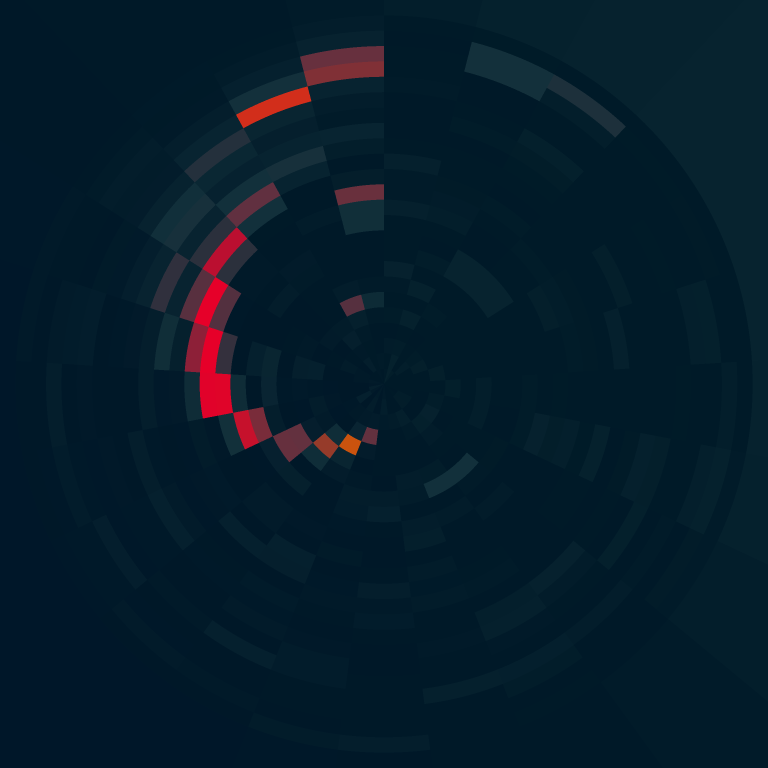
This background is drawn by a WebGL 1 fragment shader. Its source:

```glsl
precision highp float;
uniform vec2 u_resolution;

const float TAU = 6.283185;
const float SECTORS = 25.0;
const float RING_WIDTH = 0.02;
const float LAST_RING = 24.0;
const float FAINT_HEAT = 0.045;
const int SAMPLES = 3;

const vec3 NAVY = vec3(0.0, 0.09, 0.16);
const vec3 DEEP_TEAL = vec3(0.0, 0.105, 0.155);
const vec3 TEAL = vec3(0.07, 0.19, 0.23);
const vec3 MAUVE = vec3(0.38, 0.19, 0.25);
const vec3 CRIMSON = vec3(0.90, 0.0, 0.16);
const vec3 ORANGE = vec3(0.80, 0.33, 0.05);

float hash(vec2 p) {
  p = fract(p * vec2(0.1031, 0.1137));
  p += dot(p, p.yx + 33.33);
  return fract((p.x + p.y) * p.x * 7.31);
}

float bell(float d, float sharpness) {
  return exp(-d * d * sharpness);
}

// 1 for cells between two corners, both included
float patchMask(vec2 cell, vec2 low, vec2 high) {
  vec2 inside = step(low - 0.5, cell) * step(cell, high + 0.5);
  return inside.x * inside.y;
}

// x: heat, y: warmth of hue; a ridge spiralling down to the middle
vec2 innerRidge(float sector, float ring) {
  float centre = 16.5 - sector - 2.0 * smoothstep(6.0, 9.0, sector)
               + 0.5 * bell(sector - 6.0, 1.0);
  float offset = ring + 0.5 - centre;
  float strength = 1.12 * bell(sector - 5.2, 0.11)
                 + 0.72 * bell(sector - 10.0, 0.7);
  float sharpness = 1.1 + 1.5 * smoothstep(8.0, 10.0, sector);
  float heat = strength * bell(offset, sharpness) * step(sector, 11.5);
  return vec2(heat, smoothstep(6.0, 10.0, sector - 0.8 * offset));
}

// A shorter ridge near the rim, with a wide faint halo
float outerRidge(float sector, float ring) {
  float offset = ring + 0.5 - (20.95 - 1.35 * sector);
  float strength = mix(0.8, 0.23, step(1.5, sector));
  strength *= 1.0 - smoothstep(4.0, 6.0, sector);
  float halo = 0.07 * bell(offset, 0.13) * (1.0 - smoothstep(3.0, 8.0, sector));
  return max(strength * bell(offset, 2.2), halo);
}

// Separate warm cells and pale arcs
float strayHeat(vec2 cell) {
  float heat = 0.42 * patchMask(cell, vec2(0, 12), vec2(0, 12));
  heat += 0.32 * patchMask(cell, vec2(1, 5), vec2(1, 5));
  heat += 0.10 * patchMask(cell, vec2(0, 10), vec2(0, 11));
  heat += 0.08 * patchMask(cell, vec2(0, 5), vec2(0, 5));
  heat += 0.12 * patchMask(cell, vec2(14, 7), vec2(15, 7));
  heat += 0.18 * patchMask(cell, vec2(22, 22), vec2(22, 22));
  heat += 0.14 * patchMask(cell, vec2(23, 21), vec2(23, 22));
  heat += 0.05 * patchMask(cell, vec2(21, 8), vec2(22, 9));
  heat += 0.06 * patchMask(cell, vec2(5, 7), vec2(6, 7));
  return heat;
}

vec3 heatColour(vec3 base, float heat, float warmth) {
  vec3 hot = mix(CRIMSON, ORANGE, warmth);
  vec3 colour = mix(base, TEAL, smoothstep(0.0, 0.12, heat));
  colour = mix(colour, MAUVE, smoothstep(0.12, 0.38, heat));
  return mix(colour, hot, smoothstep(0.34, 0.85, heat));
}

vec3 dial(vec2 p) {
  // Sectors run counterclockwise from the top
  float turn = fract(atan(-p.x, p.y) / TAU + 1.0);
  float sector = min(floor(turn * SECTORS), SECTORS - 1.0);
  float ring = min(floor(length(p) / RING_WIDTH), LAST_RING);
  vec2 cell = vec2(sector, ring);

  float rim = step(LAST_RING, ring);
  float facing = 0.5 + 0.5 * cos((sector - 20.0) / SECTORS * TAU);
  float noise = hash(cell + 7.0);
  float faint = FAINT_HEAT * noise * noise * noise * (1.0 - rim);
  faint += 0.05 * rim * smoothstep(0.45, 1.0, facing);

  vec2 inner = innerRidge(sector, ring);
  float outer = outerRidge(sector, ring) * (1.0 - rim);
  float warmth = outer > inner.x ? 0.55 * step(sector, 1.5) : inner.y;
  float heat = max(max(inner.x, outer), max(strayHeat(cell), faint));

  float tealness = mix(0.35 + 0.65 * noise, facing, 0.5 + 0.5 * rim);
  return heatColour(mix(NAVY, DEEP_TEAL, tealness), heat, warmth);
}

void main() {
  float side = min(u_resolution.x, u_resolution.y);
  vec3 colour = vec3(0.0);
  // Average a small grid of samples for smooth cell edges
  for (int y = 0; y < SAMPLES; y++) {
    for (int x = 0; x < SAMPLES; x++) {
      vec2 shift = (vec2(x, y) + 0.5) / float(SAMPLES) - 0.5;
      colour += dial((gl_FragCoord.xy + shift - 0.5 * u_resolution) / side);
    }
  }
  gl_FragColor = vec4(colour / float(SAMPLES * SAMPLES), 1.0);
}
```
